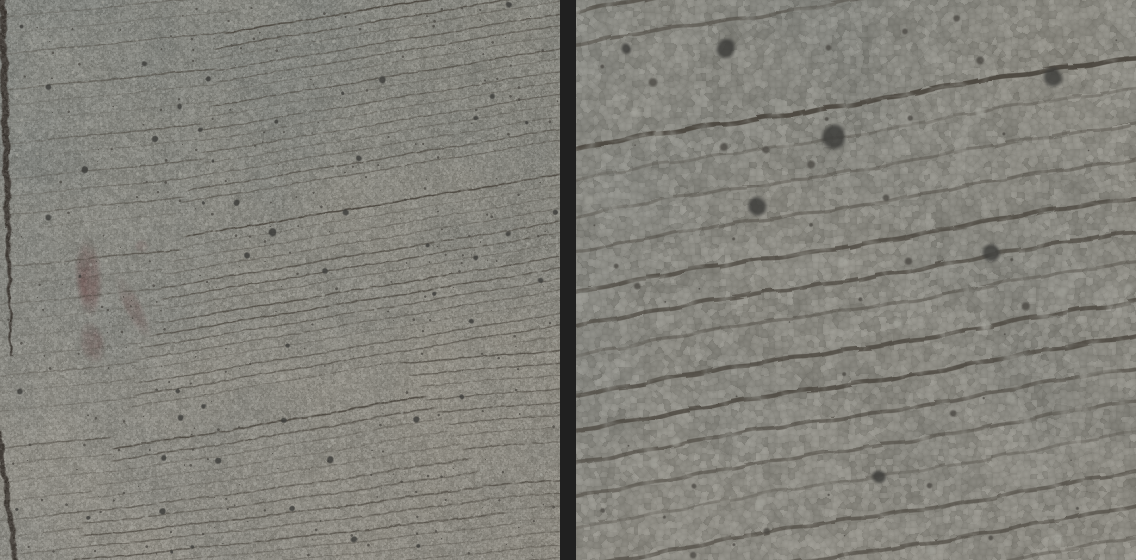
Left: the whole. Right: its middle third, enlarged.
Give the GLSL for this texture, as a Shadertoy shader.

```glsl
float hash(vec2 p) {
    p = fract(p * vec2(0.1031, 0.1137));
    p += dot(p, p.yx + 33.33);
    return fract((p.x + p.y) * p.x * 91.7);
}

// Cellular noise: x = distance to the nearest seed, y = random id of that seed
vec2 cellular(vec2 p) {
    vec2 base = floor(p), nearest = vec2(9.0, 0.0);
    for (int j = -1; j <= 1; j++)
    for (int i = -1; i <= 1; i++) {
        vec2 cell = base + vec2(i, j);
        vec2 seed = cell + 0.1 + 0.8 * vec2(hash(cell + 7.3), hash(cell + 61.9));
        float d = distance(p, seed);
        if (d < nearest.x) nearest = vec2(d, hash(cell + 23.7));
    }
    return nearest;
}

// Layered, warped sines in about -1..1
float mottle(vec2 p) {
    float sum = 0.0, amp = 0.5;
    for (int i = 0; i < 5; i++) {
        sum += amp * sin(p.x + 1.3 * sin(p.y * 0.8 + float(i))) * sin(p.y + 1.1 * sin(p.x * 0.7));
        p = mat2(1.3, 1.1, -1.1, 1.3) * p + 2.7;
        amp *= 0.72;
    }
    return sum;
}

// Grooves of a raked comb: groups of teeth below a strong top line, then a gap
float comb(float v, float top, float pitch, float slots, float used, float seed) {
    float spacing = pitch / slots;
    float t = (top - v) / spacing;
    float slot = floor(t + 0.5), tooth = mod(slot + 0.1, slots);
    float id = hash(vec2(slot + 40.0, seed));
    float d = abs(t - slot - (id - 0.5) * 0.22) * spacing;
    float strength = tooth < 0.5 ? 1.0 : mix(0.35, 0.9, id);
    float aa = 0.8 / iResolution.y, width = 0.0006 + 0.0008 * strength;
    return step(tooth, used - 0.5) * strength * (1.0 - smoothstep(width - aa, width + aa, d));
}

// Soft spindle-shaped blot
float blot(vec2 p, vec2 centre, vec2 size, float lean) {
    p -= centre;
    p.x += lean * p.y;
    return 1.0 - smoothstep(0.45, 1.15, length(p / size));
}

void mainImage(out vec4 fragColor, in vec2 fragCoord) {
    vec2 p = fragCoord / iResolution.y;
    float aa = 1.0 / iResolution.y;
    float cloud = mottle(p * 9.0), patches = mottle(p * 38.0 + 5.0);
    vec2 fine = cellular(p * 270.0), coarse = cellular(p * 115.0 + 9.0);

    // Concrete
    vec3 color = mix(vec3(0.552, 0.544, 0.514), vec3(0.517, 0.521, 0.498), smoothstep(0.0, 1.0, p.y));
    color += vec3(0.007, 0.0, -0.007) * (p.x - 0.4 + 0.6 * cloud);
    color += 0.014 * cloud + 0.012 * patches;
    color += 0.085 * (fine.y - 0.5) + 0.06 * (0.45 - fine.x) + 0.04 * (coarse.y - 0.5);

    // Reddish stains
    float stain = blot(p, vec2(0.158, 0.505), vec2(0.024, 0.068), 0.05);
    stain = max(stain, blot(p, vec2(0.165, 0.388), vec2(0.023, 0.036), 0.15));
    stain = max(stain, 0.6 * blot(p, vec2(0.237, 0.453), vec2(0.018, 0.055), 0.45));
    stain = max(stain, 0.4 * blot(p, vec2(0.253, 0.56), vec2(0.013), 0.0));
    stain *= clamp(0.75 + 0.5 * patches, 0.2, 1.0);
    color = mix(color, color * vec3(0.86, 0.73, 0.74), stain);

    // Raked grooves in three overlapping panels
    float wobble = 0.0009 * sin(p.x * 31.0 + p.y * 9.0) + 0.0005 * sin(p.x * 170.0 + p.y * 60.0)
                 + 0.0012 * (coarse.y - 0.5);
    float y = p.y + wobble;
    float slope = mix(0.1, 0.165, smoothstep(0.0, 0.35, p.y));
    float mainEdge = 0.12 + 0.42 * p.y - 0.13 * p.y * p.y + 0.012 * sin(p.y * 47.0);
    float isMain = smoothstep(-0.006, 0.006, p.x - mainEdge);
    float isLower = smoothstep(-0.008, 0.008, p.x - 0.97 + 0.72 * p.y)
                  * (1.0 - smoothstep(0.29, 0.3, p.y - 0.1 * p.x));
    float left = comb(y - 0.1 * p.x, 0.841, 0.32, 10.0, 9.0, 3.0) * mix(0.4, 0.85, p.x / mainEdge);
    float middle = comb(y - slope * p.x, 0.873, 0.35, 17.0, 15.0, 11.0);
    float lower = comb(y - 0.08 * p.x, 0.063, 0.35, 15.0, 13.0, 19.0);
    float groove = mix(mix(left, middle, isMain), lower, isLower);
    float wear = smoothstep(0.95, 0.25, cellular(p * vec2(85.0, 130.0)).x);
    groove *= clamp(0.25 + 0.75 * wear + 0.3 * cloud, 0.1, 1.0);
    color = mix(color, vec3(0.27, 0.25, 0.22), 0.85 * groove);

    // Pits and pale aggregate
    vec2 grit = cellular(p * 48.0 + 3.0), pit = cellular(p * 15.0 + 0.4 * patches / 15.0);
    float gritSize = 0.13 * smoothstep(0.82, 1.0, grit.y);
    color = mix(color, vec3(0.29, 0.28, 0.26), 0.75 * (1.0 - smoothstep(gritSize * 0.5, gritSize + 0.04, grit.x)) * step(0.82, grit.y));
    float pale = (1.0 - smoothstep(0.06, 0.2, grit.x)) * (1.0 - step(0.07, grit.y));
    color = mix(color, vec3(0.66, 0.66, 0.63), 0.55 * pale);
    float pitSize = mix(0.03, 0.085, fract(pit.y * 37.0));
    float isPit = step(0.78, pit.y) * (1.0 - smoothstep(pitSize * 0.6, pitSize + 0.03, pit.x + 0.025 * patches));
    color = mix(color, vec3(0.23, 0.23, 0.22), 0.8 * isPit);

    // Cracks along the left edge
    float jitter = 0.0015 * sin(p.y * 83.0) + 0.0012 * sin(p.y * 211.0) + 0.002 * (coarse.y - 0.5);
    float upper = abs(p.x - 0.004 - 0.025 * (1.0 - p.y) + jitter) - mix(0.0015, 0.0055, smoothstep(0.36, 0.75, p.y));
    upper = max(upper, 0.365 - p.y);
    float bottom = abs(p.x - 0.028 + 0.135 * p.y + jitter) - 0.0042;
    bottom = max(bottom, p.y - 0.23);
    float crack = 1.0 - smoothstep(-aa, 1.5 * aa, min(upper, bottom));
    color = mix(color, vec3(0.25, 0.23, 0.21) + 0.1 * (fine.y - 0.5), 0.9 * crack);

    fragColor = vec4(color, 1.0);
}
```
